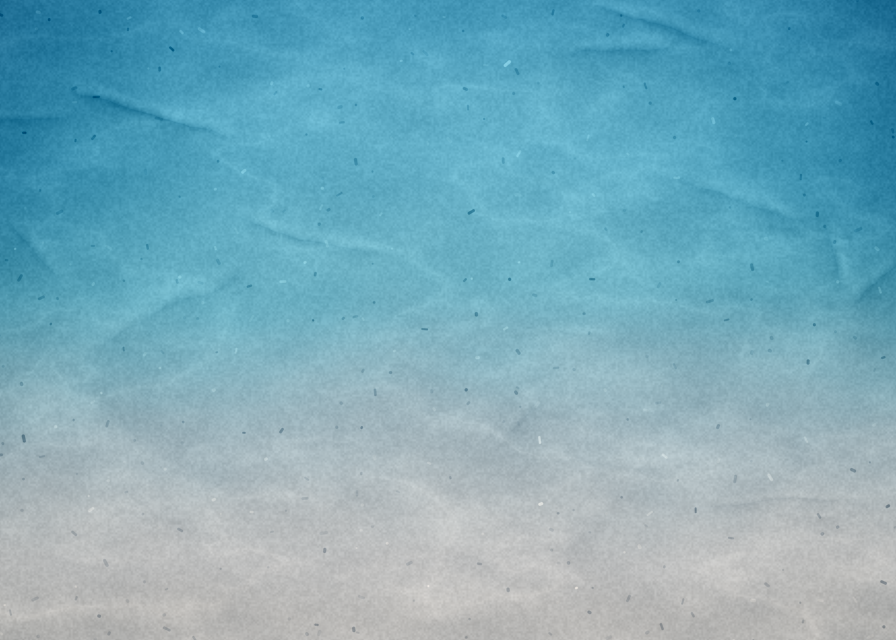
Reproduce this texture procedurally as a WebGL 2 fragment shader.

```glsl
#version 300 es
precision highp float;
// Crumpled paper with a blue to warm grey wash, dark edges, fibres and grain.

#define GRAIN 0.085
#define MOTTLE 0.085
#define WRINKLE 0.045
#define CREASE 0.11
#define SPECK_DENSITY 0.16
#define VIGNETTE 1.0

uniform vec2 u_resolution;
out vec4 fragColor;

float hash(vec2 p) {
    vec3 q = fract(p.xyx * vec3(0.1031, 0.1030, 0.0973));
    q += dot(q, q.yzx + 33.33);
    return fract((q.x + q.y) * q.z);
}

float noise(vec2 p) {
    vec2 i = floor(p), f = fract(p);
    f = f * f * (3.0 - 2.0 * f);
    return mix(mix(hash(i), hash(i + vec2(1, 0)), f.x),
               mix(hash(i + vec2(0, 1)), hash(i + vec2(1, 1)), f.x), f.y);
}

float fbm(vec2 p) {
    float sum = 0.0, amp = 0.5;
    for (int i = 0; i < 5; i++) {
        sum += amp * noise(p);
        p = mat2(1.6, 1.2, -1.2, 1.6) * p + 17.3;
        amp *= 0.5;
    }
    return sum;
}

// Vertical wash, from the sandy foot to the blue top
vec3 wash(float h) {
    vec3 c = mix(vec3(0.735, 0.730, 0.720), vec3(0.755, 0.757, 0.755), smoothstep(0.0, 0.13, h));
    c = mix(c, vec3(0.640, 0.720, 0.750), smoothstep(0.10, 0.36, h));
    c = mix(c, vec3(0.450, 0.715, 0.785), smoothstep(0.30, 0.56, h));
    c = mix(c, vec3(0.390, 0.690, 0.785), smoothstep(0.52, 0.78, h));
    return mix(c, vec3(0.325, 0.640, 0.755), smoothstep(0.76, 1.0, h));
}

// Soft fold from a to b: shaded below, faintly lit above, fading at the ends
float crease(vec2 p, vec2 a, vec2 b, float width) {
    vec2 dir = b - a;
    float len = length(dir);
    dir /= len;
    float along = dot(p - a, dir) / len;
    float side = dot(p - a, vec2(-dir.y, dir.x));
    float fade = smoothstep(-0.1, 0.3, along) * smoothstep(1.1, 0.7, along);
    float shade = exp(-abs(side) / width * (side > 0.0 ? 2.5 : 0.9));
    float lit = exp(-pow((side - 1.5 * width) / width, 2.0));
    return fade * (0.4 * lit - shade);
}

float creases(vec2 p) {
    p += 0.035 * (vec2(fbm(p * 9.0), fbm(p * 9.0 + 41.0)) - 0.48);
    float s = crease(p, vec2(0.09, 0.865), vec2(0.36, 0.780), 0.009);
    s += 0.6 * crease(p, vec2(-0.03, 0.805), vec2(0.11, 0.820), 0.008);
    s += 0.8 * crease(p, vec2(0.87, 0.905), vec2(1.05, 0.930), 0.010);
    s += 0.9 * crease(p, vec2(0.92, 0.990), vec2(1.16, 0.925), 0.010);
    s += 0.7 * crease(p, vec2(0.36, 0.655), vec2(0.60, 0.590), 0.009);
    s += 0.6 * crease(p, vec2(0.13, 0.440), vec2(0.39, 0.590), 0.014);
    s += 0.5 * crease(p, vec2(1.03, 0.725), vec2(1.27, 0.655), 0.009);
    s += 0.7 * crease(p, vec2(1.28, 0.650), vec2(1.33, 0.540), 0.008);
    s += 0.7 * crease(p, vec2(1.33, 0.510), vec2(1.42, 0.590), 0.010);
    s += 0.5 * crease(p, vec2(0.01, 0.660), vec2(0.10, 0.540), 0.012);
    s += 0.5 * crease(p, vec2(0.79, 0.300), vec2(0.86, 0.390), 0.008);
    s += 0.6 * crease(p, vec2(1.08, 0.210), vec2(1.37, 0.228), 0.006);
    s += 0.4 * crease(p, vec2(0.85, 0.285), vec2(1.06, 0.265), 0.009);
    return s;
}

// Scattered short fibres: negative is dark, positive is pale
float specks(vec2 p, float cells, float seed) {
    vec2 cell = floor(p * cells), id = cell + seed;
    vec2 at = 0.25 + 0.5 * vec2(hash(id + 3.1), hash(id + 7.7));
    float angle = 6.2832 * hash(id + 11.9);
    vec2 dir = vec2(cos(angle), sin(angle));
    vec2 q = (p * cells - cell - at) / cells;
    q -= dir * clamp(dot(q, dir), -0.5, 0.5) * 0.0;
    float reach = 0.0045 * pow(hash(id + 19.3), 2.0);
    q -= dir * clamp(dot(q, dir), -reach, reach);
    float radius = 0.0012 + 0.0012 * hash(id + 23.7);
    float mask = smoothstep(radius + 0.0014, radius - 0.0010, length(q));
    float tone = hash(id + 29.0) < 0.68 ? -1.0 : 0.7;
    return mask * tone * step(hash(id), SPECK_DENSITY) * (0.3 + 0.7 * hash(id + 31.0));
}

void main() {
    vec2 uv = gl_FragCoord.xy / u_resolution;
    vec2 p = gl_FragCoord.xy / u_resolution.y;

    // Wash with an uneven, cloudy transition
    float cloud = fbm(p * vec2(3.0, 6.0) + 5.0) - 0.48;
    vec3 color = wash(clamp(uv.y + 0.10 * cloud, 0.0, 1.0));

    // Edge darkening, deepest in the red of the blue half
    float sides = pow(abs(2.0 * uv.x - 1.0), 2.6);
    float top = smoothstep(0.25, 0.75, uv.y);
    float edge = VIGNETTE * sides * mix(0.25, 1.0, top) + 0.25 * smoothstep(0.85, 1.05, uv.y);
    color *= exp(-edge * mix(vec3(0.20, 0.18, 0.18), vec3(0.85, 0.33, 0.22), top));

    // Paper relief: mottling, fine wrinkles and long folds
    float mottle = fbm(p * vec2(11.0, 17.0)) - 0.48;
    float ridge = 1.0 - abs(2.0 * fbm(p * vec2(4.0, 9.0) + 0.6 * cloud) - 0.96);
    float relief = MOTTLE * mottle + WRINKLE * (pow(ridge, 9.0) - 0.35);
    relief += CREASE * creases(p) * mix(0.6, 1.0, top);

    // Grain and fibres
    float grain = 0.6 * noise(p * 330.0) + 0.4 * noise(p * 170.0 + 9.0) - 0.5;
    float fibre = specks(p, 17.0, 0.0) + 0.6 * specks(p + 0.37, 36.0, 71.0);
    color += relief * vec3(1.1, 1.0, 0.9) + GRAIN * grain;
    color += fibre * vec3(0.25, 0.22, 0.19);

    fragColor = vec4(clamp(color, 0.0, 1.0), 1.0);
}
```
